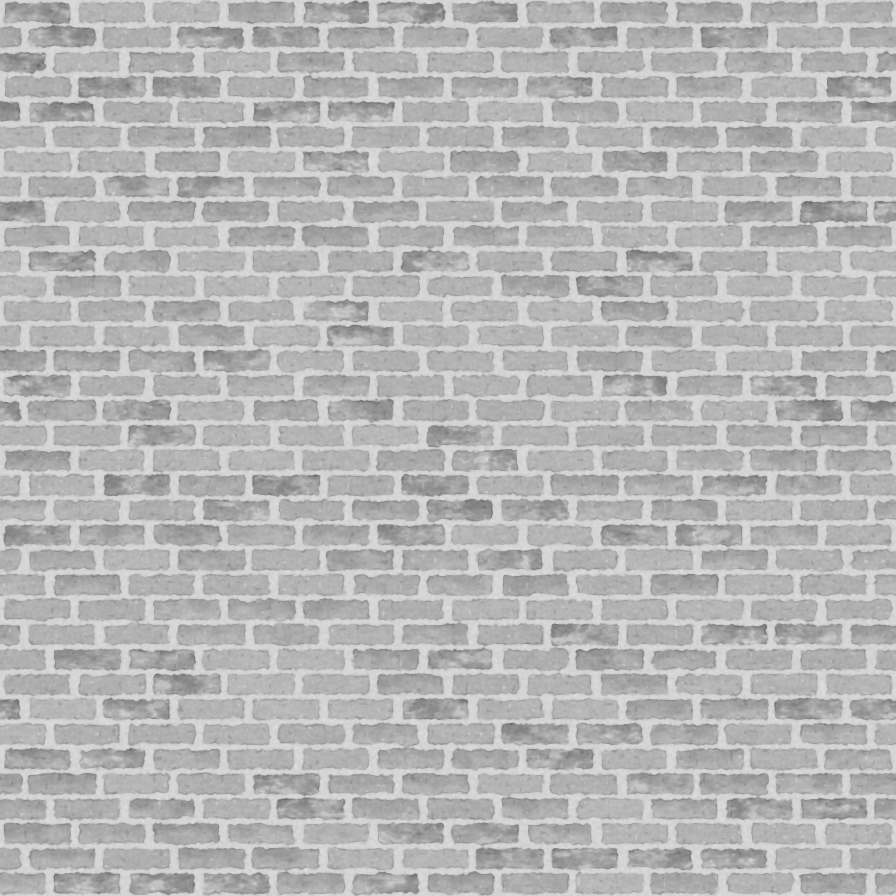
A Shadertoy shader for this texture:

```glsl
// Pale grey brick wall: 36 courses of 12 bricks, each course stepped by a third
// of a brick. Rounded boxes with noise-worn edges are laid over grainy mortar;
// a hash per brick picks its tone, soot and shading. All noise wraps.

float hash(vec2 p) {
    vec3 q = fract(p.xyx * vec3(0.1031, 0.1030, 0.0973));
    q += dot(q, q.yzx + 33.33);
    return fract((q.x + q.y) * q.z);
}

// Gradient at a lattice corner, wrapped to the period
vec2 gradient(vec2 corner, vec2 period) {
    float angle = 6.2832 * hash(mod(corner, period) + 0.37);
    return vec2(cos(angle), sin(angle));
}

// Gradient noise, tiling over the unit square; freq must be whole
float noise(vec2 uv, vec2 freq) {
    vec2 p = uv * freq, i = floor(p), f = p - i;
    vec2 w = f * f * f * (f * (f * 6.0 - 15.0) + 10.0);
    vec2 e = vec2(0, 1);
    float a = dot(gradient(i, freq), f);
    float b = dot(gradient(i + e.yx, freq), f - e.yx);
    float c = dot(gradient(i + e.xy, freq), f - e.xy);
    float d = dot(gradient(i + e.yy, freq), f - e.yy);
    return mix(mix(a, b, w.x), mix(c, d, w.x), w.y);
}

float fbm(vec2 uv, vec2 freq) {
    float sum = 0.0, amp = 1.0;
    for (int k = 0; k < 3; k++) {
        sum += amp * noise(uv, freq);
        freq *= 2.0;
        amp *= 0.65;
    }
    return sum;
}

float roundBox(vec2 p, vec2 halfSize, float radius) {
    vec2 q = abs(p) - halfSize + radius;
    return length(max(q, 0.0)) + min(max(q.x, q.y), 0.0) - radius;
}

void mainImage(out vec4 fragColor, in vec2 fragCoord) {
    vec2 uv = fragCoord / iResolution.xy;
    uv.y = 1.0 - uv.y;
    float pixel = 36.0 / min(iResolution.x, iResolution.y);

    // Brick cells, three units wide and one high
    vec2 p = uv * 36.0;
    float row = floor(p.y);
    float along = p.x - row;
    vec2 id = vec2(mod(floor(along / 3.0), 12.0), row);
    vec2 local = vec2(mod(along, 3.0) - 1.5, fract(p.y) - 0.5);
    float tone = hash(id + 3.1);
    float kind = hash(id + 57.7);
    float wear = hash(id + 91.3);

    // Shared noise layers
    float cloud = fbm(uv, vec2(30, 48));
    float blotch = fbm(uv + 0.31, vec2(36, 60));
    float streak = noise(uv, vec2(72, 180));
    float grain = noise(uv, vec2(216)) + 0.6 * noise(uv + 0.23, vec2(256));

    // Worn outline: slow sag, chips and fine crumbs
    float wobble = 0.09 * noise(uv + 0.17, vec2(36))
                 + mix(0.02, 0.13, wear * wear) * noise(uv + 0.37, vec2(72))
                 + 0.07 * noise(uv, vec2(120)) + 0.06 * noise(uv + 0.61, vec2(216));
    vec2 halfSize = vec2(1.35, 0.41) - vec2(0.05, 0.02) * wear;
    float d = roundBox(local, halfSize, 0.12) + wobble;
    float soft = 0.01 + 0.6 * pixel;
    float cover = 1.0 - smoothstep(-soft, soft, d);

    // Brick face: base tone, mottling and a shaded upper side on some
    float brick = mix(0.68, 0.72, tone);
    brick += 0.02 * cloud + 0.03 * streak + 0.035 * grain;
    float shaded = smoothstep(0.35, 0.6, kind);
    brick -= shaded * 0.075 * smoothstep(0.4, -0.4, local.y + 0.5 * cloud);

    // Sooty bricks, darkest towards one end, with small pale scuffs
    float sooty = smoothstep(0.7, 0.85, kind);
    float end = local.x * (wear < 0.5 ? -0.2 : 0.2);
    brick -= sooty * 0.1 * smoothstep(-0.3, 0.5, blotch + end);
    brick += sooty * 0.07 * smoothstep(0.15, 0.45, -blotch);

    // Scattered dark pits, pale specks and a broken dark rim
    brick -= 0.06 * smoothstep(0.3, 0.5, noise(uv + 0.43, vec2(132)));
    brick += 0.07 * smoothstep(0.36, 0.55, noise(uv + 0.71, vec2(156)));
    float rim = smoothstep(-0.11, -0.03, d);
    brick -= 0.08 * rim * smoothstep(-0.25, 0.3, noise(uv + 0.59, vec2(96)));

    // Mortar, a little darker against the bricks
    float mortar = 0.835 + 0.015 * cloud + 0.035 * grain;
    mortar -= 0.035 * smoothstep(0.1, 0.0, d);

    fragColor = vec4(vec3(mix(mortar, brick, cover)), 1.0);
}
```
